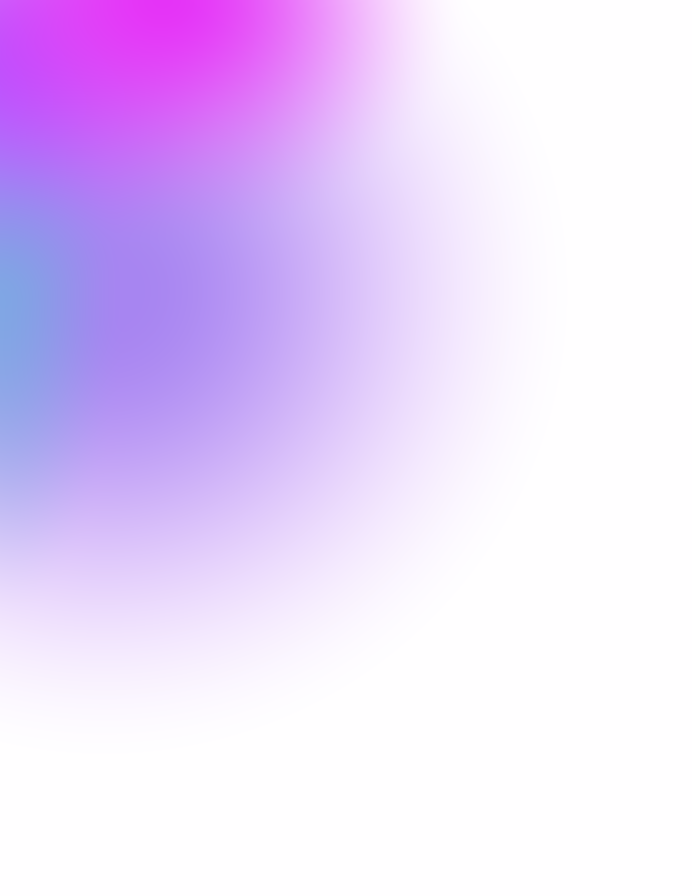
Give the GLSL for this background, as a WebGL 2 fragment shader.

```glsl
#version 300 es
precision highp float;

uniform vec2 u_resolution;
out vec4 fragColor;

#define PAPER vec3(1.0, 0.998, 1.0)
#define VIOLET vec3(0.655, 0.52, 0.945)
#define LILAC vec3(0.79, 0.55, 0.98)
#define CYAN vec3(0.40, 0.70, 0.86)
#define PURPLE vec3(0.68, 0.38, 1.0)
#define MAGENTA vec3(0.90, 0.20, 0.97)
#define CORE_RADIUS 0.026
#define CYAN_STRENGTH 0.65

// Soft elliptical glow: 1 inside the core fraction, 0 at the radii
float glow(vec2 p, vec2 center, vec2 radii, float core) {
    return 1.0 - smoothstep(core, 1.0, length((p - center) / radii));
}

void main() {
    // Height is one unit, origin at the lower left
    vec2 p = gl_FragCoord.xy / u_resolution.y;

    // Broad violet glow that warms to lilac toward its rim
    float radius = 0.545;
    float violet = glow(p, vec2(0.117, 0.675), vec2(radius), CORE_RADIUS / radius);
    vec3 color = mix(PAPER, mix(LILAC, VIOLET, violet), violet);

    // Cool glow on the left edge
    float cyan = glow(p, vec2(0.0, 0.675), vec2(0.143, 0.377), 0.0);
    color = mix(color, CYAN, CYAN_STRENGTH * cyan);

    // Purple corner and magenta glow on the top edge
    float purple = glow(p, vec2(0.0, 0.922), vec2(0.26), 0.0);
    color = mix(color, PURPLE, purple);
    float magenta = glow(p, vec2(0.182, 1.0), vec2(0.344, 0.279), 0.0);
    color = mix(color, MAGENTA, magenta);

    fragColor = vec4(color, 1.0);
}
```
